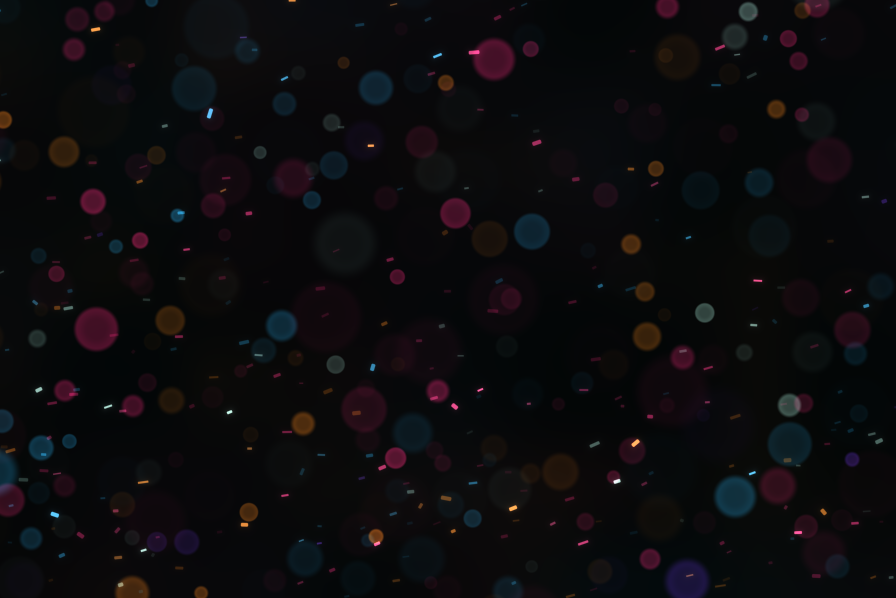
Reproduce this background procedurally as a WebGL 2 fragment shader.

```glsl
#version 300 es
precision highp float;
// Dark backdrop with drifting glitter: blurred colour discs and small bright tilted flecks.

#define BASE_COLOR vec3(0.009, 0.022, 0.023)
#define PINK vec3(0.90, 0.13, 0.43)
#define CYAN vec3(0.13, 0.62, 0.86)
#define AMBER vec3(0.96, 0.50, 0.08)
#define PALE vec3(0.58, 0.80, 0.74)
#define VIOLET vec3(0.40, 0.18, 0.85)
#define HAZE_GAIN 0.030
#define DISC_GAIN 0.42
#define FLECK_GAIN 1.05
#define FLECK_TILT 0.20
#define FLECK_SIZE vec2(0.0078, 0.0026)

uniform vec2 u_resolution;
out vec4 fragColor;

// Four random values per grid cell
vec4 hash4(vec2 cell, float seed) {
  float key = dot(cell, vec2(127.1, 311.7)) + seed * 74.7;
  return fract(sin(key + vec4(0.0, 17.3, 41.9, 88.1)) * 43758.5453);
}

float valueNoise(vec2 p, float seed) {
  vec2 cell = floor(p);
  vec2 f = fract(p);
  f = f * f * (3.0 - 2.0 * f);
  float low = mix(hash4(cell, seed).x, hash4(cell + vec2(1, 0), seed).x, f.x);
  float high = mix(hash4(cell + vec2(0, 1), seed).x, hash4(cell + vec2(1, 1), seed).x, f.x);
  return mix(low, high, f.y);
}

vec3 glitterColor(float pick) {
  if (pick < 0.40) return PINK;
  if (pick < 0.65) return CYAN;
  if (pick < 0.83) return AMBER;
  return pick < 0.95 ? PALE : VIOLET;
}

// Out-of-focus discs with a faint brighter rim
vec3 discLayer(vec2 p, float cellSize, vec2 radiusRange, float density, float seed) {
  vec3 light = vec3(0.0);
  vec2 home = floor(p / cellSize);
  for (int y = -1; y <= 1; y++) {
    for (int x = -1; x <= 1; x++) {
      vec2 cell = home + vec2(x, y);
      vec4 place = hash4(cell, seed);
      vec4 look = hash4(cell, seed + 3.0);
      if (place.z > density) continue;
      float radius = mix(radiusRange.x, radiusRange.y, place.w);
      float dist = length(p - (cell + place.xy) * cellSize);
      float soft = max(radius * mix(0.10, 0.30, look.z), 1.0 / u_resolution.y);
      float fill = 1.0 - smoothstep(radius - soft, radius + soft, dist);
      float rim = mix(0.85, 1.1, smoothstep(0.4, 0.95, dist / radius));
      float strength = 0.09 + 0.91 * pow(look.y, 2.6);
      light += glitterColor(look.x) * fill * rim * strength;
    }
  }
  return light;
}

// Short streaks, mostly with the same gentle upward tilt
vec3 fleckLayer(vec2 p, float cellSize, float scale, float density, float seed) {
  vec3 light = vec3(0.0);
  vec2 home = floor(p / cellSize);
  for (int y = -1; y <= 1; y++) {
    for (int x = -1; x <= 1; x++) {
      vec2 cell = home + vec2(x, y);
      vec4 place = hash4(cell, seed);
      vec4 look = hash4(cell, seed + 3.0);
      vec2 center = (cell + place.xy) * cellSize;
      // Flecks gather toward the bottom
      if (place.z > density * mix(1.5, 0.45, smoothstep(0.1, 0.9, center.y))) continue;
      float spread = look.w > 0.85 ? 2.2 : 0.55;
      float angle = FLECK_TILT + (look.z - 0.5) * spread;
      vec2 q = p - center;
      q = vec2(cos(angle) * q.x + sin(angle) * q.y, cos(angle) * q.y - sin(angle) * q.x);
      vec2 halfSize = FLECK_SIZE * scale * vec2(mix(0.5, 1.15, place.w), mix(0.55, 1.35, look.w));
      float corner = halfSize.y * 0.7;
      vec2 d = abs(q) - halfSize + corner;
      float dist = length(max(d, 0.0)) + min(max(d.x, d.y), 0.0) - corner;
      float soft = max(0.0013, 0.6 / u_resolution.y);
      float body = 1.0 - smoothstep(-soft, soft, dist);
      float glow = 0.10 * exp(-max(dist, 0.0) / 0.004);
      float strength = mix(0.18, 1.0, look.y * look.y);
      vec3 tint = mix(glitterColor(look.x), vec3(1.0), 0.22 * look.y * look.y);
      light += tint * (body + glow) * strength;
    }
  }
  return light;
}

void main() {
  vec2 p = gl_FragCoord.xy / u_resolution.y;

  // Dim uneven haze
  vec3 color = BASE_COLOR;
  color += HAZE_GAIN * PINK * pow(valueNoise(p * 5.0, 1.0), 2.0);
  color += HAZE_GAIN * CYAN * pow(valueNoise(p * 4.0, 2.0), 2.0);
  color += HAZE_GAIN * AMBER * pow(valueNoise(p * 5.5, 5.0), 3.0);

  // Discs from faint and wide to small and clear
  color += DISC_GAIN * 0.22 * discLayer(p, 0.160, vec2(0.035, 0.060), 0.60, 11.0);
  color += DISC_GAIN * 0.75 * discLayer(p, 0.105, vec2(0.020, 0.038), 0.55, 23.0);
  color += DISC_GAIN * discLayer(p, 0.078, vec2(0.010, 0.021), 0.46, 37.0);

  // Flecks near focus, then a finer dimmer set
  color += FLECK_GAIN * fleckLayer(p, 0.056, 1.0, 0.26, 51.0);
  color += FLECK_GAIN * 0.45 * fleckLayer(p, 0.047, 0.75, 0.20, 67.0);

  fragColor = vec4(min(color, 1.0), 1.0);
}
```
